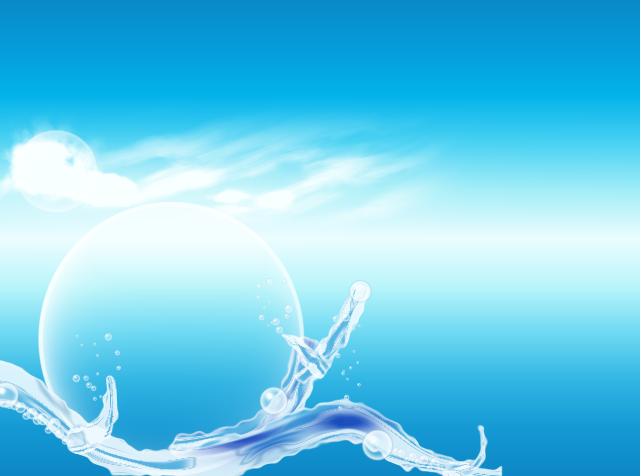
Write a Shadertoy shader that draws this background.

```glsl
#define BIG_CENTRE vec2(.36, .288)
#define BIG_RADIUS .279
#define SMALL_CENTRE vec2(.118, .64)
#define SMALL_RADIUS .086
#define WATER_BLUE vec3(.34, .70, .88)
#define WATER_GREY vec3(.50, .70, .82)
#define DEEP_BLUE vec3(.03, .20, .70)
#define WATER_OPACITY .88

float hash(vec2 p) {
  vec3 q = fract(p.xyx * .1031);
  q += dot(q, q.yzx + 33.33);
  return fract((q.x + q.y) * q.z);
}
float noise(vec2 p) {
  vec2 i = floor(p), f = fract(p), e = vec2(1, 0);
  f = f * f * (3. - 2. * f);
  return mix(mix(hash(i), hash(i + e), f.x), mix(hash(i + e.yx), hash(i + 1.), f.x), f.y);
}
float fbm(vec2 p) {
  float sum = 0., amp = .5;
  for (int i = 0; i < 5; i++, amp *= .5) {
    sum += amp * noise(p);
    p = mat2(1.6, 1.2, -1.2, 1.6) * p + 7.3;
  }
  return sum;
}
float fill(float d) {
  float px = 1. / iResolution.y;
  return 1. - smoothstep(-px, px, d);
}
float blob(vec2 p, vec2 c, vec2 size) {
  vec2 q = (p - c) / size;
  return exp(-dot(q, q));
}
// Evenly spaced stops, top to bottom
vec3 skyAndSea(float y) {
  vec3 stops[11] = vec3[11](
    vec3(.04, .54, .78), vec3(.02, .61, .86), vec3(.01, .70, .92), vec3(.28, .82, .95),
    vec3(.63, .93, .97), vec3(.92, .99, 1), vec3(.73, .96, .98), vec3(.43, .85, .95),
    vec3(.19, .71, .89), vec3(.08, .60, .83), vec3(.05, .53, .77));
  float k = clamp((1. - y) * 10., 0., 9.999);
  int i = int(k);
  return mix(stops[i], stops[i + 1], fract(k));
}
// Fanned wisps, low puffs and haze
float clouds(vec2 p) {
  vec2 q = mat2(.96, -.27, .27, .96) * (p - vec2(.1, .56));
  float wisp = smoothstep(.36, .75, fbm(q * vec2(4, 24) + fbm(p * 6.)));
  wisp *= smoothstep(.12, .35, p.x) * (1. - smoothstep(.72, 1., p.x));
  wisp *= smoothstep(.5, .58, p.y) * (1. - smoothstep(.62, .79, p.y));
  float mask = blob(p, vec2(.09, .65), vec2(.09, .06)) + blob(p, vec2(.23, .6), vec2(.06, .035))
    + .8 * blob(p, vec2(.47, .585), vec2(.05, .016)) + .7 * blob(p, vec2(.58, .58), vec2(.03, .016));
  float puff = smoothstep(.42, .68, fbm(p * 20.) * .75 + .42 * mask) * min(1., mask * 1.8);
  return min(1., wisp * .75 + puff + .55 * blob(p, vec2(.32, .59), vec2(.45, .085)));
}
vec3 bead(vec3 col, vec2 p, vec2 c, float r) {
  float d = length(p - c) - r;
  float shine = .28 + .55 * smoothstep(-.45 * r, 0., d) + blob(p, c + vec2(-.3, .35) * r, vec2(.28 * r));
  col = mix(col, WATER_GREY, .45 * fill(abs(d) - .06 * r));
  return mix(col, vec3(.96, .99, 1), fill(d) * min(1., shine));
}
vec3 spray(vec3 col, vec2 p, vec2 c, vec2 spread) {
  for (float i = 0.; i < 16.; i++) {
    vec2 k = vec2(i, floor(c.x * 50.));
    vec2 offset = vec2(hash(k), hash(k + 17.)) * 2. - 1.;
    col = bead(col, p, c + offset * spread, .0022 + .006 * pow(hash(k + 41.), 3.));
  }
  return col;
}
// Glassy strands; flow = distance, along, across
vec3 water(vec3 col, vec2 p, vec3 flow, float deep) {
  float d = flow.x + .012 * (noise(p * 55.) - .5);
  vec2 uv = flow.yz * vec2(4, 1) + 1.;
  float strand = noise(vec2(uv.x, uv.y * 3.5 + 3. * noise(uv * 1.5)));
  vec3 body = mix(WATER_BLUE, vec3(.94, .98, 1), smoothstep(.18, .58, strand));
  body = mix(body, WATER_GREY, .6 * (1. - smoothstep(0., .07, abs(strand - .55))));
  body = mix(body, DEEP_BLUE, deep * smoothstep(.35, .75, noise(uv * vec2(.8, 2.5) + 4.)));
  body = mix(body, vec3(1), .65 * smoothstep(-.009, -.002, d));
  return mix(col, body, WATER_OPACITY * fill(d));
}
// Tapered curve of water; w = start and end half width
vec3 jet(vec3 col, vec2 p, vec2 a, vec2 b, vec2 c, vec2 w, float deep) {
  vec3 flow = vec3(9, 0, 0);
  vec2 from = a;
  for (float t = .0625; t <= 1.; t += .0625) {
    vec2 to = mix(mix(a, b, t), mix(b, c, t), t), dir = to - from, rel = p - from;
    float h = clamp(dot(rel, dir) / dot(dir, dir), 0., 1.), along = t + (h - 1.) / 16.;
    float r = mix(w.x, w.y, along), d = length(rel - dir * h) - r;
    if (d < flow.x) flow = vec3(d, along + a.x * 9., (dir.x * rel.y - dir.y * rel.x) / length(dir) / r);
    from = to;
  }
  return water(col, p, flow, deep);
}
void mainImage(out vec4 fragColor, in vec2 fragCoord) {
  vec2 p = fragCoord / iResolution.y, rel = p - BIG_CENTRE;
  vec3 col = mix(skyAndSea(p.y), vec3(.97, 1, 1), clouds(p));
  // Bubbles
  float d = length(rel * vec2(1, .97)) - BIG_RADIUS;
  float side = dot(normalize(rel + 1e-4), vec2(-.85, .53));
  float glow = exp(min(d, 0.) / mix(.025, .045, abs(side))) * (.72 + .25 * side);
  col = mix(col, vec3(.98, 1, 1), fill(d) * max(.75 * smoothstep(.08, .27, rel.y), glow));
  col = mix(col, vec3(1), .5 * fill(abs(d + .005) - .004));
  d = length(p - SMALL_CENTRE) - SMALL_RADIUS;
  col = mix(col, vec3(1), fill(d) * (.08 + .5 * exp(min(d, 0.) / .012)));
  // Rising sweep, arm and crown
  col = jet(col, p, vec2(.38, .06), vec2(.62, .07), vec2(.645, .26), vec2(.026, .032), .35);
  col = jet(col, p, vec2(.64, .22), vec2(.71, .27), vec2(.757, .388), vec2(.022, .019), 0.);
  col = jet(col, p, vec2(.67, .23), vec2(.63, .28), vec2(.595, .295), vec2(.022, .005), 0.);
  col = bead(col, p, vec2(.757, .388), .022);
  // Long wave
  float hump = (p.x - .73) / (p.x < .73 ? .2 : .12);
  float mid = .02 + .176 * exp(-p.x * p.x / .029) + .095 * exp(-hump * hump) - .02 * smoothstep(.9, 1.05, p.x);
  float w = .038 - .016 * blob(p, vec2(.32, p.y), vec2(.07)) - .024 * smoothstep(.82, .93, p.x);
  float across = p.y - mid;
  float deep = blob(p, vec2(.5, .085), vec2(.1, .035)) + blob(p, vec2(.73, .115), vec2(.08, .025));
  col = water(col, p, vec3(max(abs(across) * .88 - w, p.x - 1.05), p.x * 2.2, across / w), min(deep, .9));
  // Splashes
  col = jet(col, p, vec2(.17, .08), vec2(.25, .09), vec2(.228, .205), vec2(.034, .007), 0.);
  col = jet(col, p, vec2(.95, .01), vec2(1.03, .01), vec2(1.012, .098), vec2(.017, .007), 0.);
  // Bead chains, bubbles and spray
  for (float t = 0.; t < 1.; t += .09) {
    float h = hash(vec2(t * 100., 5));
    col = bead(col, p, vec2(.02 + .13 * t, .143 - .08 * t + .025 * h), .006 + .008 * h);
    col = bead(col, p, vec2(.82 + .13 * t, .045 - .05 * t + .02 * h), .004 + .007 * h);
  }
  col = bead(col, p, vec2(.012, .17), .026);
  col = bead(col, p, vec2(.793, .065), .031);
  col = bead(col, p, vec2(.575, .158), .028);
  col = spray(col, p, vec2(.22, .22), vec2(.06, .09));
  col = spray(col, p, vec2(.73, .24), vec2(.025, .11));
  col = spray(col, p, vec2(.58, .36), vec2(.04, .06));
  fragColor = vec4(col, 1);
}
```
